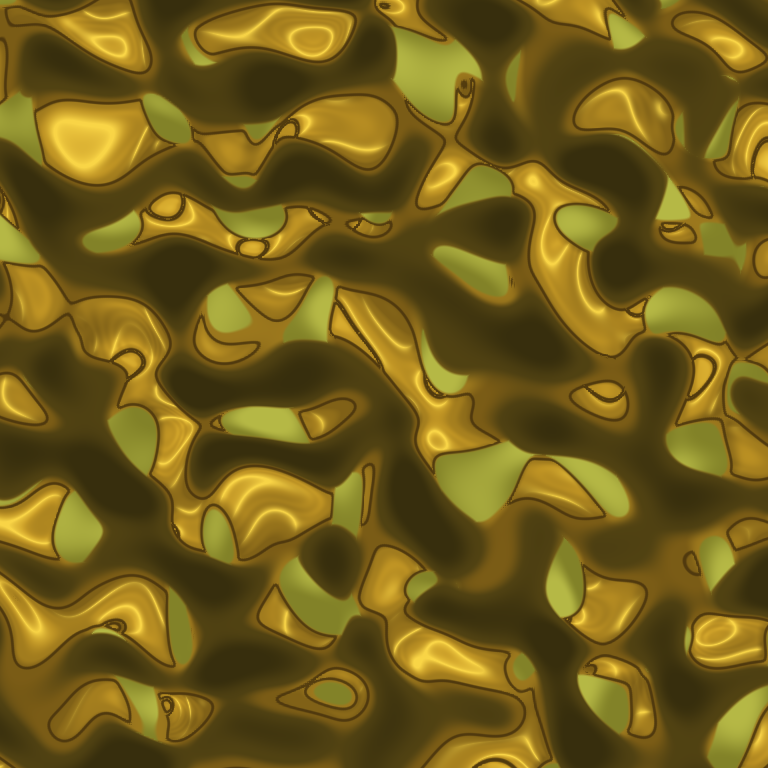
Write a Shadertoy shader that draws this texture.

```glsl
const int WAVE_COUNT = 16;
const float BAND_FREQ = 37.0;      // radians per canvas height
const float BAND_ANGLE = 1.03;     // direction across the bands
const float BAND_SPREAD = 2.1;
const float PATCH_FREQ = 38.0;
const float SHEEN_FREQ = 46.0;
const float WARP_FREQ = 30.0;
const float WARP_SIZE = 0.013;
const float PATCH_LEVEL = 0.92;    // higher gives fewer green patches
const float PATCH_EDGE = -0.06;
const float OUTLINE_LEVEL = 0.33;
const float OUTLINE_WIDTH = 0.0030;
const float EDGE_BLUR = 0.0022;

const vec3 HOLLOW_DEEP = vec3(0.215, 0.180, 0.050);
const vec3 HOLLOW_RIM = vec3(0.315, 0.258, 0.072);
const vec3 AMBER = vec3(0.480, 0.360, 0.085);
const vec3 GOLD_SHADE = vec3(0.500, 0.380, 0.090);
const vec3 GOLD = vec3(0.800, 0.620, 0.150);
const vec3 GOLD_GLINT = vec3(1.000, 0.860, 0.290);
const vec3 GREEN = vec3(0.510, 0.510, 0.155);
const vec3 GREEN_LIGHT = vec3(0.710, 0.720, 0.270);
const vec3 OUTLINE = vec3(0.270, 0.190, 0.045);

float hash(float n) {
    return fract(sin(n * 12.9898) * 4375.85);
}

// Layered sines of random heading and pitch, with unit variance
float waves(vec2 p, float angle, float spread, float freq, float seed) {
    float sum = 0.0;
    for (int i = 0; i < WAVE_COUNT; i++) {
        float n = float(i) + seed;
        float heading = angle + spread * ((float(i) + hash(n)) / float(WAVE_COUNT) - 0.5);
        float pitch = freq * mix(0.55, 1.45, hash(n + 37.3));
        sum += sin(pitch * dot(p, vec2(cos(heading), sin(heading))) + 6.2832 * hash(n + 71.7));
    }
    return sum * sqrt(2.0 / float(WAVE_COUNT));
}

float smoothMin(float a, float b, float k) {
    float h = max(k - abs(a - b), 0.0) / k;
    return min(a, b) - 0.25 * k * h * h;
}

// Change of a field per canvas height, kept above a floor
float slope(float field) {
    return max(length(vec2(dFdx(field), dFdy(field))) * iResolution.y, 9.0);
}

void mainImage(out vec4 fragColor, in vec2 fragCoord) {
    vec2 uv = fragCoord / iResolution.y;
    vec2 p = uv + WARP_SIZE * vec2(waves(uv, 0.0, 6.2832, WARP_FREQ, 3.0),
                                   waves(uv, 0.0, 6.2832, WARP_FREQ, 131.0));

    // Fields for the bands, the green patches and the light
    float band = waves(p, BAND_ANGLE, BAND_SPREAD, BAND_FREQ, 211.0);
    float patchField = waves(p, 0.0, 6.2832, PATCH_FREQ, 307.0);
    float sheen = waves(p, 0.6, 6.2832, SHEEN_FREQ, 419.0);

    // Gold bodies end at the hollows, the patches and a few inner rings
    float body = smoothMin(band, 0.12 + 1.3 * (PATCH_LEVEL - patchField), 0.3);
    body = smoothMin(body, OUTLINE_LEVEL + abs(sheen - 1.75) * 1.5 - 0.12, 0.2);
    float depth = body - OUTLINE_LEVEL;

    // Dark hollows rising softly to an amber rim
    vec3 color = mix(HOLLOW_DEEP, HOLLOW_RIM, smoothstep(-1.7, -0.15, band + 0.15 * sheen));
    float rim = smoothstep(-0.32, 0.2, band);
    color = mix(color, AMBER, rim);
    float nearPatch = smoothstep(PATCH_LEVEL - 0.6, PATCH_LEVEL, patchField);
    color += rim * nearPatch * vec3(0.13, 0.11, 0.03);

    // Gold shading with folded glints and faint ripples
    float fold = pow(1.0 - abs(sin(1.6 * sheen + 1.3 * band)), 3.0);
    float light = 0.48 * smoothstep(0.0, 0.9, depth) + 0.22 * sheen + 0.22;
    light += 0.05 * sin(11.0 * band + 5.0 * sheen);
    vec3 gold = mix(GOLD_SHADE, GOLD, clamp(light, 0.0, 1.0));
    float glint = fold * smoothstep(0.05, 0.8, depth) + 0.5 * smoothstep(0.8, 1.4, light);
    gold = mix(gold, GOLD_GLINT, clamp(glint, 0.0, 0.9));
    color = mix(color, gold, smoothstep(-0.03, 0.14, depth));

    // Thin outline of the gold bodies
    float lineDist = abs(depth) / slope(body);
    float line = 1.0 - smoothstep(0.0006, OUTLINE_WIDTH, lineDist);
    color = mix(color, OUTLINE, 0.8 * line);

    // Flat green patches with crisp borders
    float patchDepth = min(patchField - PATCH_LEVEL, band - PATCH_EDGE);
    float patchDist = patchDepth / slope(patchDepth);
    float patchLight = smoothstep(-0.6, 2.0, sheen + 0.6 * (patchField - PATCH_LEVEL));
    vec3 green = mix(GREEN, GREEN_LIGHT, patchLight);
    color = mix(color, green, smoothstep(-EDGE_BLUR, EDGE_BLUR, patchDist));

    fragColor = vec4(color, 1.0);
}
```
